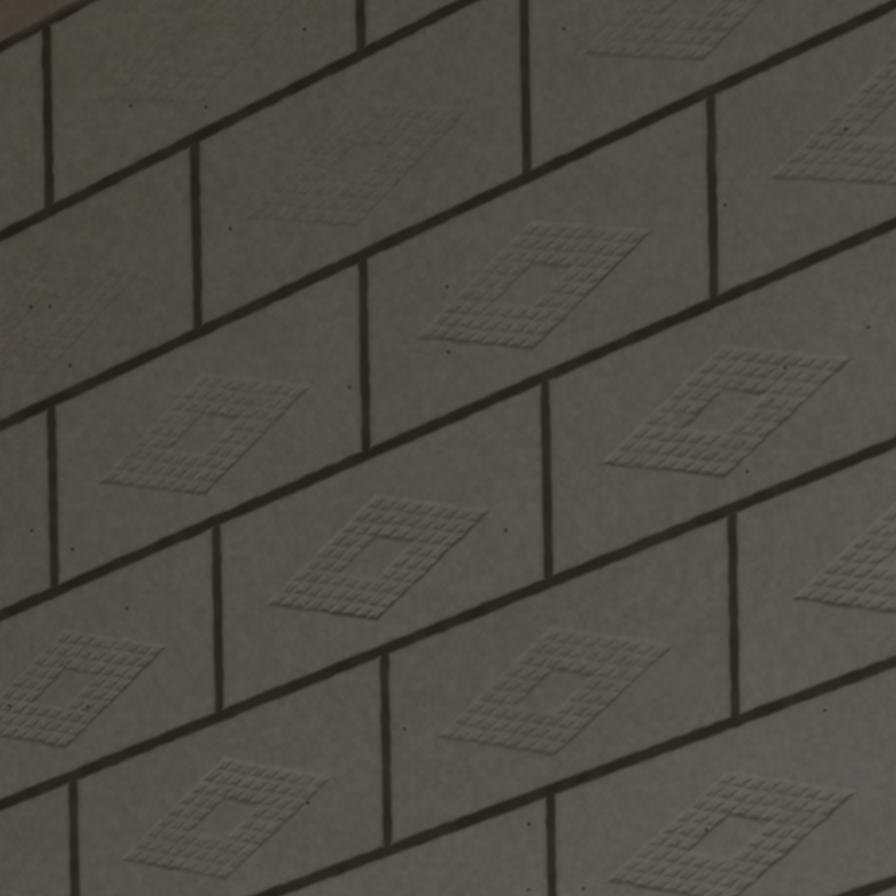
Reproduce this texture procedurally as a three.js fragment shader.

```glsl
varying vec2 vUv;

// Colours
const vec3 STONE_DARK = vec3(0.283, 0.272, 0.240);
const vec3 STONE_LIGHT = vec3(0.362, 0.353, 0.336);
const vec3 JOINT_CORE = vec3(0.135, 0.122, 0.098);
const vec3 RELIEF_SHADOW = vec3(0.20, 0.165, 0.135);
const vec3 SMUDGE = vec3(0.270, 0.235, 0.200);

// Wall perspective: rows measured downward, columns rightward
const float ROW_START = 0.264;
const float ROW_SLOPE = 0.505;
const float ROW_HEIGHT = 0.2116;
const float ROW_SPREAD = 0.0332;
const float COLUMN_START = 0.0586;
const float COLUMN_WIDTH = 0.3296;
const float COLUMN_SPREAD = 0.052;
const float JOINT_TILT = 0.004;

// Joint half widths
const float BED_JOINT = 0.0058;
const float HEAD_JOINT = 0.0048;
const float JOINT_BLUR = 0.0028;

// Embossed diamond, in units of one tile
const vec2 DIAMOND_CENTRE = vec2(0.495, 0.52);
const vec2 DIAMOND_SIZE = vec2(0.34, 0.31);
const float STUDS = 9.0;
const float RECESS = 0.333;
const vec2 LIGHT_STEP = vec2(-0.065, 0.065);

float hash(vec2 p) {
  vec3 q = fract(vec3(p.xyx) * 0.1031);
  q += dot(q, q.yzx + 33.33);
  return fract((q.x + q.y) * q.z);
}

float noise(vec2 p) {
  vec2 i = floor(p);
  vec2 f = fract(p);
  f = f * f * (3.0 - 2.0 * f);
  return mix(mix(hash(i), hash(i + vec2(1.0, 0.0)), f.x),
             mix(hash(i + vec2(0.0, 1.0)), hash(i + vec2(1.0)), f.x), f.y);
}

float boxNorm(vec2 p) {
  return max(abs(p.x), abs(p.y));
}

// Studded plate with a square recess; q spans -1 to 1 along its sides
float plateHeight(vec2 q) {
  float plate = 1.0 - smoothstep(0.96, 1.03, boxNorm(q));
  float rim = smoothstep(RECESS - 0.04, RECESS + 0.04, boxNorm(q));
  float stud = 1.0 - smoothstep(0.18, 0.48, boxNorm(fract((q * 0.5 + 0.5) * STUDS) - 0.5));
  return plate * rim * (0.55 + 0.45 * stud);
}

float jointMask(float dist, float halfWidth) {
  return 1.0 - smoothstep(halfWidth - JOINT_BLUR, halfWidth + JOINT_BLUR, dist);
}

void main() {
  vec2 p = vec2(vUv.x, 1.0 - vUv.y);

  // Sloping rows
  float rowHeight = ROW_HEIGHT + ROW_SPREAD * p.x;
  float v = (p.y - ROW_START + ROW_SLOPE * p.x) / rowHeight;
  float row = floor(v);
  float inRow = v - row;

  // Columns: half a tile of offset on alternate rows, with a slight drift
  float drift = 0.008 + 0.017 * sin((row - 1.5) * 0.9);
  float x = p.x - COLUMN_START - drift - JOINT_TILT * (inRow - 0.5);
  float scale = COLUMN_WIDTH + COLUMN_SPREAD * x;
  float u = x / scale + 0.5 * (1.0 - mod(row, 2.0));
  float column = floor(u);
  vec2 tile = vec2(u - column, inRow);
  float tileSeed = hash(vec2(column, row) + 17.0);

  // Stone: broad light falloff, mottling and grain
  float light = 0.48 * p.x + 0.52 * p.y;
  float mottle = noise(p * 14.0) - 0.5;
  float grain = 0.6 * (noise(p * 115.0) - 0.5) + 0.5 * (noise(p * 230.0 + 9.0) - 0.5);
  vec3 color = mix(STONE_DARK, STONE_LIGHT, light + 0.12 * mottle);
  color += 0.036 * grain + 0.008 * (tileSeed - 0.5);
  color.r += 0.008 * (noise(p * 60.0 + 40.0) - 0.5);

  // Embossing, more worn toward the upper left
  vec2 d = (tile - DIAMOND_CENTRE) / DIAMOND_SIZE;
  vec2 q = vec2(d.x + d.y, d.x - d.y) + 0.035 * (vec2(noise(p * 70.0), noise(p * 70.0 + 5.0)) - 0.5);
  float relief = plateHeight(q) - plateHeight(q + LIGHT_STEP);
  float wear = mix(0.22, 1.0, smoothstep(0.1, 0.65, 0.5 * p.x + 0.65 * p.y));
  wear *= (0.8 + 0.3 * tileSeed) * (0.65 + 0.6 * noise(p * 32.0 + 3.0));
  color = mix(color, RELIEF_SHADOW, 0.62 * wear * max(-relief, 0.0));
  color += 0.035 * wear * max(relief, 0.0);

  // Sparse pits
  vec2 pitCell = floor(p * 45.0);
  vec2 pitOffset = 0.3 + 0.4 * vec2(hash(pitCell + 3.0), hash(pitCell + 8.0));
  float pit = 1.0 - smoothstep(0.04, 0.16, length(fract(p * 45.0) - pitOffset));
  color *= 1.0 - 0.28 * pit * step(0.985, hash(pitCell + 60.0));

  // Recessed joints with soft, uneven edges
  float bedDist = abs(inRow - floor(inRow + 0.5)) * rowHeight * 0.92;
  float headDist = abs(u - floor(u + 0.5)) * scale * scale / COLUMN_WIDTH;
  float ragged = 0.0016 * (noise(p * 85.0 + 20.0) - 0.5);
  float joint = max(jointMask(bedDist + ragged, BED_JOINT), 0.92 * jointMask(headDist + ragged, HEAD_JOINT));
  float halo = 1.0 - smoothstep(0.004, 0.013, min(bedDist, headDist));
  color *= 1.0 - 0.08 * halo;
  vec3 jointColor = JOINT_CORE + 0.035 * light + 0.03 * (noise(p * 60.0 + 12.0) - 0.5);
  color = mix(color, jointColor, joint);

  // Brown smudge in the upper left corner
  float smudge = 1.0 - smoothstep(0.035, 0.055, p.y + 0.42 * p.x + 0.012 * mottle);
  color = mix(color, SMUDGE + 0.03 * grain, 0.8 * smudge);

  gl_FragColor = vec4(color, 1.0);
}
```
